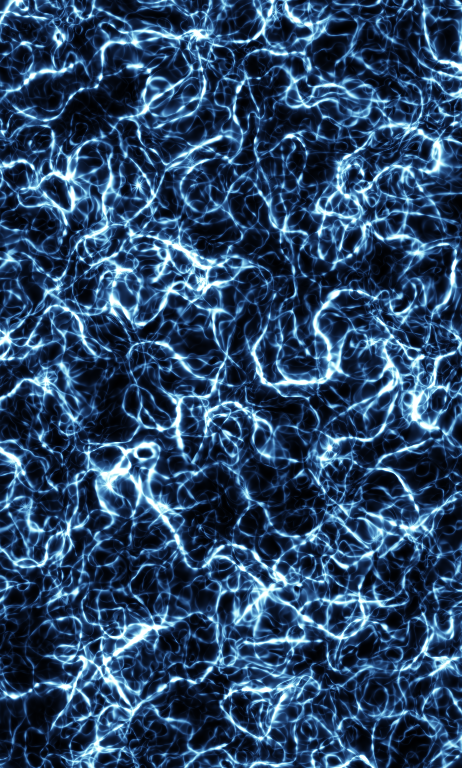
Write a Shadertoy shader that draws this texture.

```glsl
// Draws a dense web of glowing blue electric filaments with hot nodes on black.
#define BASE_FREQ 5.4     // cells of the largest strands per canvas width
#define FREQ_STEP 1.24    // frequency growth per layer
#define AMP_STEP 0.73     // brightness falloff per layer
#define LAYERS 8
#define CORE_GLOW 6.0     // peak energy of the strongest strand
#define CORE_WIDTH 0.0022 // half width of a strand
#define HALO_GLOW 0.36
#define HALO_WIDTH 0.016
#define NODE_GRID 6.0     // node cells per canvas width
#define NODE_GLOW 6.0
#define CONTRAST 1.38     // power applied to the summed energy
#define EXPOSURE 0.70

// Sineless hash
vec2 hash22(vec2 p) {
    vec3 h = fract(p.xyx * vec3(0.1031, 0.1030, 0.0973));
    h += dot(h, h.yzx + 33.33);
    return fract((h.xx + h.yz) * h.zy);
}

vec2 corner(vec2 cell) { return 2.0 * hash22(cell + 71.0) - 1.0; }

// Gradient noise: x is the value, yz its derivatives
vec3 noised(vec2 p) {
    vec2 i = floor(p), f = fract(p);
    vec2 u = f * f * f * (f * (f * 6.0 - 15.0) + 10.0);
    vec2 du = 30.0 * f * f * (f * (f - 2.0) + 1.0);
    vec2 ga = corner(i), gb = corner(i + vec2(1, 0));
    vec2 gc = corner(i + vec2(0, 1)), gd = corner(i + 1.0);
    float a = dot(ga, f), b = dot(gb, f - vec2(1, 0));
    float c = dot(gc, f - vec2(0, 1)), d = dot(gd, f - 1.0);
    float k = a - b - c + d;
    float value = a + u.x * (b - a) + u.y * (c - a) + u.x * u.y * k;
    vec2 slope = ga + u.x * (gb - ga) + u.y * (gc - ga) + u.x * u.y * (ga - gb - gc + gd)
               + du * (u.yx * k + vec2(b, c) - a);
    return vec3(value, slope);
}

// Two octaves whose zero contour is the path of a strand
vec3 strandField(vec2 p) {
    const mat2 turn = mat2(0.8, 0.6, -0.6, 0.8);
    vec3 low = noised(p);
    vec3 high = noised(2.0 * turn * p + 17.3);
    return vec3(low.x + 0.35 * high.x, low.yz + 0.7 * (high.yz * turn));
}

// Gentle bending of the plane
vec2 bend(vec2 p) {
    return p + 0.012 * noised(p * 5.0 + 3.7).yz
             + 0.0028 * noised(p * 19.0 + 9.1).yz;
}

// Energy of all strands, from strong and wide to faint and fine
float strands(vec2 q, float pixel) {
    float energy = 0.0, freq = BASE_FREQ, amp = 1.0, width = CORE_WIDTH;
    for (int i = 0; i < LAYERS; i++) {
        float layer = float(i), angle = 1.9 * layer;
        mat2 turn = mat2(cos(angle), sin(angle), -sin(angle), cos(angle));
        vec2 r = turn * q + 13.7 * layer;

        // each strand has its own jagged path and small beads
        vec3 grain = noised(r * 74.0 + 5.3);
        float beads = clamp(0.9 + 2.4 * grain.x, 0.25, 2.2);
        vec3 field = strandField((r + 0.0013 * grain.yz) * freq);
        float steep = dot(field.yz, field.yz);
        float dist = abs(field.x) / sqrt(steep + 0.05) / freq;

        // strands fade along their length and vanish on flat ground
        float fade = mix(0.14, 1.25, smoothstep(-0.3, 0.4, noised(r * 4.3 + 41.0).x));
        fade *= steep / (steep + 0.18);

        float soft = sqrt(width * width + 0.1 * pixel * pixel);
        float core = CORE_GLOW * beads * width / soft / (1.0 + dist * dist / (soft * soft));
        energy += amp * fade * (core + HALO_GLOW * exp(-dist / HALO_WIDTH));
        freq *= FREQ_STEP;
        amp *= AMP_STEP;
        width *= 0.93;
    }
    return energy;
}

// Hot spiky nodes on the strongest strand: x is the wide flare, y the core
vec2 nodes(vec2 q) {
    vec2 home = floor(q * NODE_GRID), glow = vec2(0);
    for (int y = -1; y <= 1; y++)
    for (int x = -1; x <= 1; x++) {
        vec2 cell = home + vec2(x, y);
        vec2 center = (cell + 0.15 + 0.7 * hash22(cell)) / NODE_GRID;
        vec3 field = strandField(center * BASE_FREQ);
        vec2 pull = field.x * field.yz / (dot(field.yz, field.yz) + 0.05);
        center -= clamp(pull, -0.5, 0.5) / BASE_FREQ;
        float strength = hash22(cell + 29.0).x;
        strength *= strength * strength;
        vec2 away = q - center;
        float r = length(away);
        float spikes = noised(away / (r + 0.0001) * 3.0 + cell * 7.3).x;
        r *= 1.0 + 1.1 * spikes;
        glow += strength * vec2(exp(-r / 0.028), exp(-r / 0.03) / (1.0 + r * r / 0.00004));
    }
    return glow;
}

// Film-like response: deep blue, then cyan, then white
vec3 electricColor(float v) {
    vec3 exposure = v * vec3(0.20, 0.46, 1.0) + v * v * vec3(0.04, 0.075, 0.0);
    return 1.0 - exp(-exposure);
}

void mainImage(out vec4 fragColor, in vec2 fragCoord) {
    vec2 p = fragCoord / iResolution.x;
    vec2 q = bend(p);
    vec2 node = nodes(q);

    // broad calm and busy regions
    float region = mix(0.6, 1.4, smoothstep(-0.4, 0.4, noised(p * 6.0 + 23.0).x));
    float energy = region * strands(q, 1.0 / iResolution.x);
    energy = energy * (1.0 + 1.4 * node.x) + NODE_GLOW * node.y;
    fragColor = vec4(electricColor(EXPOSURE * pow(energy, CONTRAST)), 1.0);
}
```
